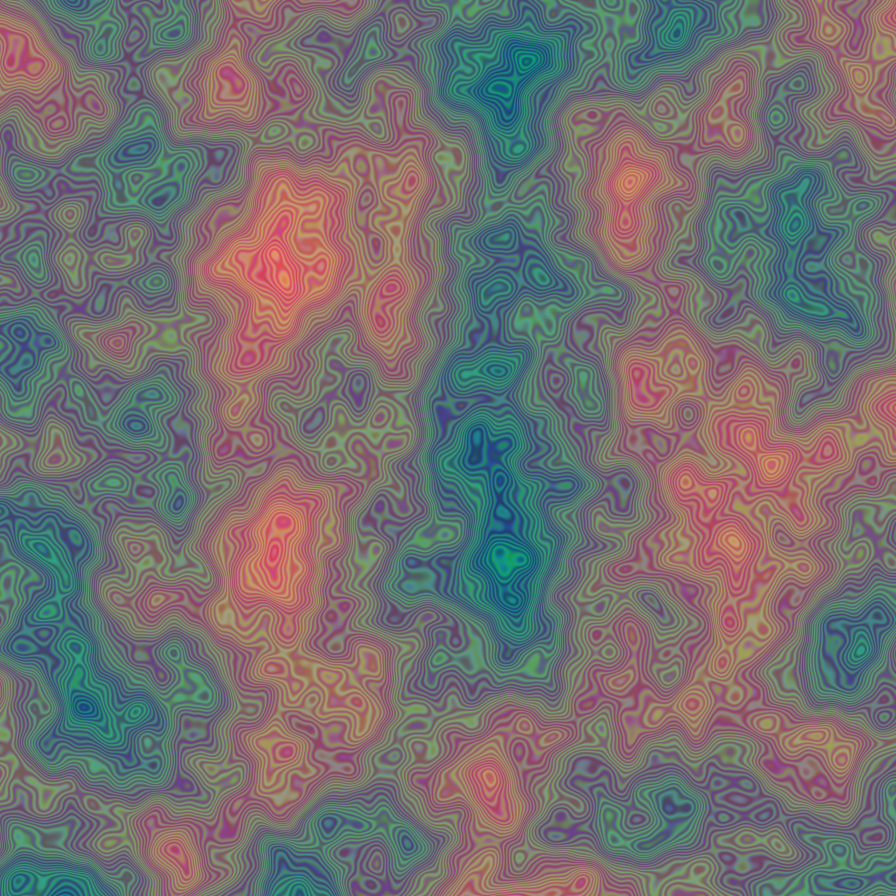
Give the GLSL for this texture, as a Shadertoy shader.

```glsl
// Contoured cloud relief: fractal gradient noise gives a smooth height field.
// Red follows the height, while green and blue swing through it in broad and
// fine waves, so every slope is ringed with thin coloured contour lines.

const float TAU = 6.2831853;

// Relief
const float BASE_CELLS = 4.0;       // noise cells across the canvas
const int   OCTAVES = 4;
const float GAIN = 0.55;
const float LACUNARITY = 2.0;
const float RELIEF = 0.50;          // height contrast

// Colour
const vec3  MEAN_COLOR = vec3(0.46, 0.44, 0.44);
const float BLUE_TILT = -0.10;      // lowlands are slightly bluer
const float PURPLE_LEVEL = 0.41;    // height where green is weakest

// Contour waves, with periods in height units
const float BROAD_PERIOD = 0.14;
const float GREEN_PERIOD = 0.0175;
const float BLUE_PERIOD = 0.0115;
const float BROAD_GREEN = 0.06;
const float FINE_GREEN = 0.13;
const float BROAD_BLUE = 0.015;
const float FINE_BLUE = 0.08;
const float LINE_SOFTNESS = 0.045;  // fading of lines too fine to resolve

// Integer hash of a lattice point, as an angle
float hashAngle(ivec2 cell) {
    uvec2 q = uvec2(cell) * uvec2(1597334673u, 3812015801u);
    uint h = q.x ^ q.y;
    h = (h ^ (h >> 16)) * 2146121005u;
    h = (h ^ (h >> 15)) * 2221713035u;
    h ^= h >> 16;
    return TAU * float(h & 65535u) / 65536.0;
}

float cornerSlope(ivec2 cell, vec2 offset) {
    float angle = hashAngle(cell);
    return dot(vec2(cos(angle), sin(angle)), offset);
}

float gradientNoise(vec2 p) {
    ivec2 cell = ivec2(floor(p));
    vec2 f = fract(p);
    vec2 blend = f * f * f * (f * (f * 6.0 - 15.0) + 10.0);
    float a = cornerSlope(cell, f);
    float b = cornerSlope(cell + ivec2(1, 0), f - vec2(1.0, 0.0));
    float c = cornerSlope(cell + ivec2(0, 1), f - vec2(0.0, 1.0));
    float d = cornerSlope(cell + ivec2(1, 1), f - vec2(1.0, 1.0));
    return mix(mix(a, b, blend.x), mix(c, d, blend.x), blend.y);
}

// Octaves are shifted so that their lattices do not line up
float fractalNoise(vec2 p) {
    float sum = 0.0;
    float amplitude = 1.0;
    for (int i = 0; i < OCTAVES; i++) {
        sum += amplitude * gradientNoise(p);
        p = p * LACUNARITY + vec2(17.37, 41.71);
        amplitude *= GAIN;
    }
    return sum;
}

// Cosine wave over height, faded where it is too fine for the canvas
float contourWave(float height, float slope, float period) {
    float phaseStep = TAU * slope / period;
    float fade = exp(-LINE_SOFTNESS * phaseStep * phaseStep);
    return fade * cos(TAU * (height - PURPLE_LEVEL) / period);
}

void mainImage(out vec4 fragColor, in vec2 fragCoord) {
    vec2 uv = fragCoord / iResolution.y;

    // Height field
    float relief = RELIEF * fractalNoise(uv * BASE_CELLS + vec2(7.3, 2.6));
    float height = MEAN_COLOR.r + relief;
    float slope = length(vec2(dFdx(height), dFdy(height)));

    // Contour waves
    float broad = contourWave(height, slope, BROAD_PERIOD);
    float fineGreen = contourWave(height, slope, GREEN_PERIOD);
    float fineBlue = contourWave(height, slope, BLUE_PERIOD);

    // Colour
    vec3 color = MEAN_COLOR + relief * vec3(1.0, 0.0, BLUE_TILT);
    color.g -= BROAD_GREEN * broad + FINE_GREEN * fineGreen;
    color.b += BROAD_BLUE * broad + FINE_BLUE * fineBlue;

    fragColor = vec4(clamp(color, 0.0, 1.0), 1.0);
}
```
